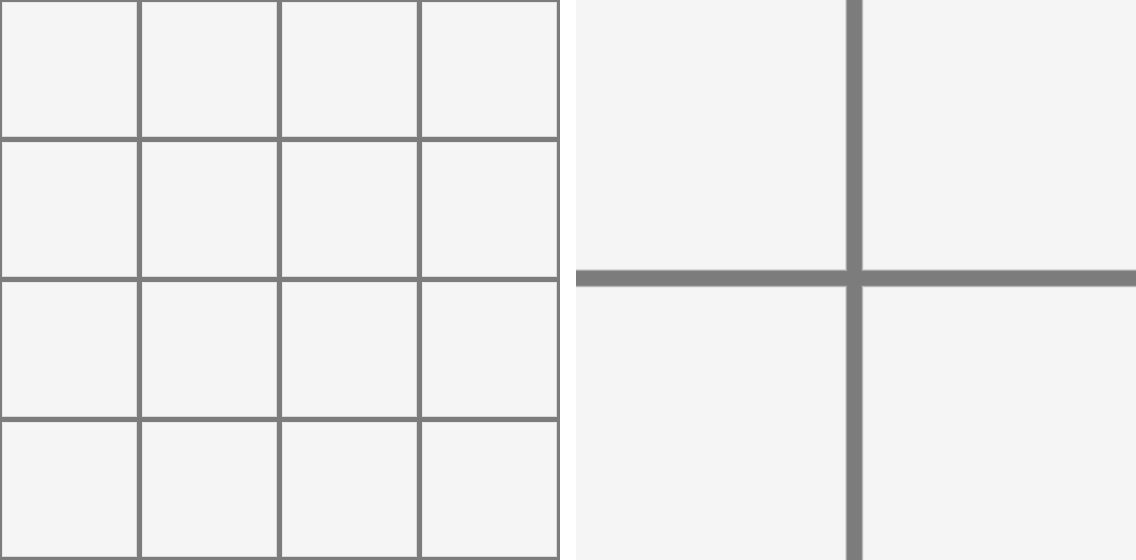
Left: the whole. Right: its middle third, enlarged.
This pattern is drawn by a three.js fragment shader. Its source:

```glsl
varying vec2 vUv;

// Distance to the nearest grid line, in tile widths
float gridDistance(vec2 p) {
  vec2 toLine = abs(fract(p + 0.5) - 0.5);
  return min(toLine.x, toLine.y);
}

void main() {
  // Four tiles each way, with the joints a hair left of and above the cell borders
  vec2 p = vUv * 4.0 + vec2(0.004, -0.004);

  vec3 tileColor = vec3(0.961);
  vec3 groutColor = vec3(0.482, 0.486, 0.484);

  // Joint of constant width with a soft edge
  float tileMask = smoothstep(0.0155, 0.0235, gridDistance(p));
  gl_FragColor = vec4(mix(groutColor, tileColor, tileMask), 1.0);
}
```
